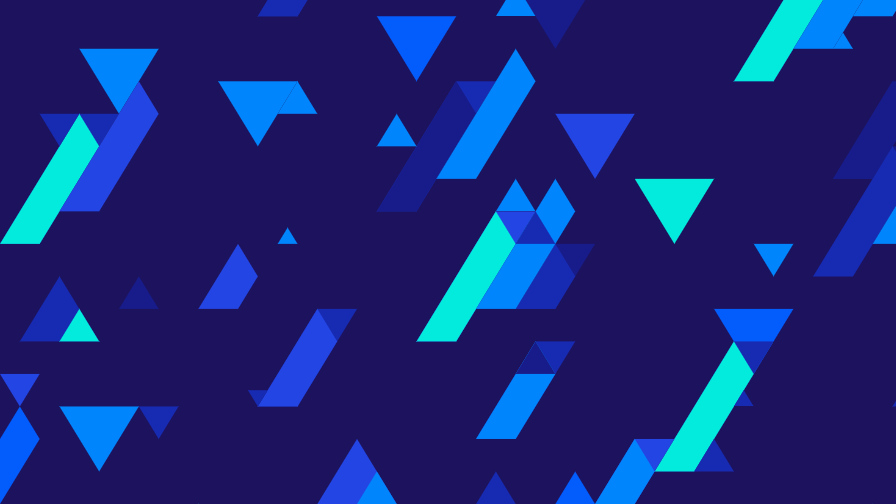
A Shadertoy shader for this background:

```glsl
// Scattered triangles and slanted bars on a triangular lattice over deep indigo
#define ROWS 15.5          // lattice rows per canvas height
#define BASE 1.22          // triangle base, in row heights
#define BIG_CELL 4.0       // spacing of large shapes, in lattice units
#define SMALL_CELL vec2(4.0, 3.0)
#define SMALL_SHARE 0.62   // share of small cells that hold a triangle
#define SEED 7.0
#define INDIGO vec3(0.110, 0.070, 0.365)
#define CYAN   vec3(0.010, 0.920, 0.865)
#define AZURE  vec3(0.005, 0.520, 0.990)
#define ROYAL  vec3(0.135, 0.270, 0.890)
#define MID    vec3(0.090, 0.165, 0.700)
#define NAVY   vec3(0.090, 0.110, 0.540)

vec4 hash4(vec2 cell, float salt) {
    vec4 q = fract((cell.xyxy + salt * 17.3 + SEED) * vec4(0.1031, 0.1030, 0.0973, 0.1099));
    q += dot(q, q.wzxy + 33.33);
    return fract((q.xxyz + q.yzzw) * q.zywx);
}

vec3 palette(float t) {
    if (t < 0.22) return CYAN;
    if (t < 0.44) return AZURE;
    if (t < 0.51) return vec3(0.01, 0.36, 0.99);
    if (t < 0.71) return ROYAL;
    if (t < 0.88) return MID;
    return NAVY;
}

// Inside distances; x in bases, y in rows, positive inside
float upTriangle(vec2 p, float size) {
    return min(p.y, min(p.x - 0.5 * p.y, size - p.x - 0.5 * p.y));
}

float downTriangle(vec2 p, float size) {
    return min(size - p.y, 0.5 * p.y - abs(p.x));
}

float slab(vec2 p, float len) {
    float w = p.x - 0.5 * p.y;
    return min(min(p.y, len - p.y), min(w, 1.0 - w));
}

float pointedBar(vec2 p, float len) {
    return min(slab(p, len), len - p.x - 0.5 * p.y);
}

void paint(inout vec3 col, vec3 ink, float d) {
    float pixel = ROWS / iResolution.y;
    col = mix(col, ink, clamp(d / pixel + 0.5, 0.0, 1.0));
}

void largeShape(inout vec3 col, vec2 p, vec4 h, vec4 g) {
    vec3 ink = palette(g.x);
    vec3 second = palette(fract(g.x + 0.25 + 0.5 * g.y));
    vec3 fold = g.x < 0.51 ? (g.z < 0.5 ? ROYAL : MID) : (g.z < 0.5 ? MID : NAVY);
    float len = 2.0 + floor(2.6 * h.w);

    if (h.z < 0.20) {                       // two bars side by side
        paint(col, fold, slab(p, 4.0));
        paint(col, ink, pointedBar(p, 4.0));
        paint(col, second, pointedBar(p - vec2(1.5, 1.0), 4.0));
    } else if (h.z < 0.46) {                // bar with a folded top
        paint(col, fold, slab(p, len));
        paint(col, ink, pointedBar(p, len));
    } else if (h.z < 0.56) {                // plain pointed bar
        paint(col, ink, pointedBar(p, len));
    } else if (h.z < 0.80) {                // large hanging triangle
        paint(col, ink, downTriangle(p - vec2(1.0, 0.0), 2.0));
    } else if (h.z < 0.89) {                // hanging triangle with a small one on top
        paint(col, ink, downTriangle(p - vec2(1.0, 0.0), 2.0));
        paint(col, fold, downTriangle(p - vec2(1.0, 2.0), 1.0));
    } else {                                // standing triangle with a folded corner
        paint(col, ink, upTriangle(p, 2.0));
        paint(col, second, upTriangle(p - vec2(1.0, 0.0), 1.0));
    }
}

void smallShape(inout vec3 col, vec2 p, vec4 h, vec4 g) {
    if (h.z > SMALL_SHARE) return;
    float size = h.w < 0.25 ? 0.5 : 1.0;
    float d = g.y < 0.6 ? upTriangle(p, size) : downTriangle(p - vec2(1.0, 0.0), size);
    paint(col, palette(g.x), d);
}

void mainImage(out vec4 fragColor, in vec2 fragCoord) {
    vec2 p = fragCoord / iResolution.y * ROWS / vec2(BASE, 1.0);
    vec3 col = INDIGO;

    // Large shapes, columns staggered, snapped to the lattice
    for (int k = 0; k < 4; k++) {
        vec2 cell = floor(p / BIG_CELL) - vec2(k % 2, k / 2);
        vec4 h = hash4(cell, 1.0);
        float row = BIG_CELL * cell.y + 2.0 * mod(cell.x, 2.0) + floor(2.0 * h.x);
        float x = BIG_CELL * cell.x + floor(3.0 * h.y) + 0.5 * mod(row, 2.0);
        largeShape(col, p - vec2(x, row), h, hash4(cell, 2.0));
    }

    // Small triangles on the same lattice
    for (int k = 0; k < 4; k++) {
        vec2 cell = floor(p / SMALL_CELL) - vec2(k % 2, k / 2);
        vec4 h = hash4(cell, 3.0);
        float row = SMALL_CELL.y * cell.y + floor(3.0 * h.x);
        float x = SMALL_CELL.x * cell.x + floor(4.0 * h.y) + 0.5 * mod(row, 2.0);
        smallShape(col, p - vec2(x, row), h, hash4(cell, 4.0));
    }

    fragColor = vec4(col, 1.0);
}
```
